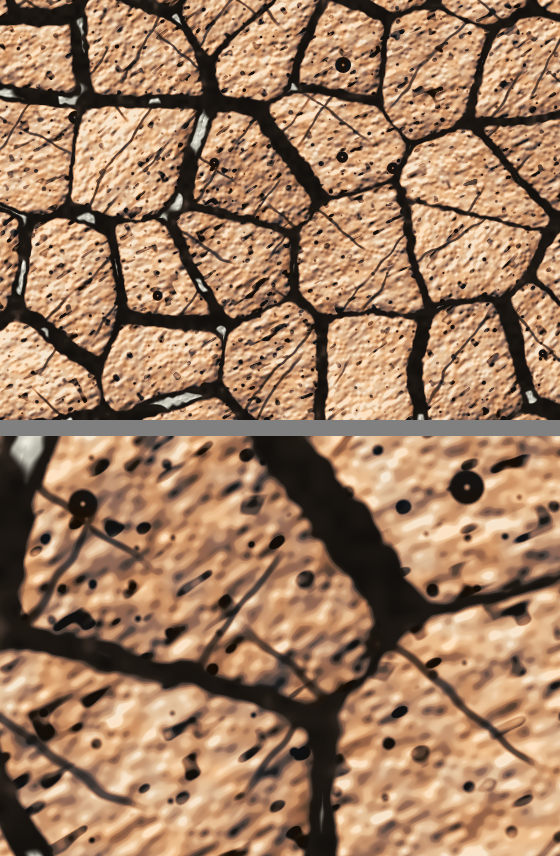
Top, the full canvas; bottom, a detail of the centre.
Reproduce this texture procedurally as a WebGL 2 fragment shader.

```glsl
#version 300 es
precision highp float;

uniform vec2 u_resolution;
out vec4 fragColor;

vec2 hash2(vec2 p) {
  vec3 q = fract(p.xyx * vec3(0.1031, 0.1030, 0.0973));
  q += dot(q, q.yzx + 33.33);
  return fract((q.xx + q.yz) * q.zy);
}

float noise(vec2 p) {
  vec2 i = floor(p), f = fract(p);
  f = f * f * (3.0 - 2.0 * f);
  float low = mix(hash2(i).x, hash2(i + vec2(1, 0)).x, f.x);
  float high = mix(hash2(i + vec2(0, 1)).x, hash2(i + vec2(1, 1)).x, f.x);
  return mix(low, high, f.y);
}

vec2 site(vec2 cell) { return cell + 0.12 + 0.76 * hash2(cell + 17.0); }

// Rounded distance to the grain border (x) and outward direction (yz)
vec3 grainBorder(vec2 p, out vec2 id) {
  vec2 base = floor(p);
  float nearest = 9.0;
  for (int k = 0; k < 9; k++) {
    vec2 cell = base + vec2(k % 3 - 1, k / 3 - 1);
    float d = distance(p, site(cell));
    if (d < nearest) { nearest = d; id = cell; }
  }
  vec2 own = site(id), outward = vec2(0);
  float sum = 1e-9;
  for (int k = 0; k < 25; k++) {
    vec2 cell = id + vec2(k % 5 - 2, k / 5 - 2);
    if (cell == id) continue;
    vec2 other = site(cell), dir = normalize(other - own);
    float h = hash2(id + cell + 5.0).x;
    float gap = mix(0.010, 0.088, h * h);
    float weight = exp(-32.0 * (dot(0.5 * (own + other) - p, dir) - gap));
    sum += weight;
    outward += weight * dir;
  }
  return vec3(-log(sum) / 32.0, outward / sum);
}

float grit(vec2 p) {
  return 0.6 * noise(p * vec2(48, 88)) + 0.4 * noise(p * vec2(110, 160) + 31.0);
}

// Round holes scattered on a jittered grid; x is darkness, y is glint
vec2 pits(vec2 p, float scale, float share, float radius) {
  vec2 cell = floor(p * scale), h = hash2(cell + scale);
  vec2 q = fract(p * scale) - 0.3 - 0.4 * hash2(cell + 71.0);
  float r = radius * mix(0.4, 1.0, h.y * h.y), soft = scale * 0.002;
  float here = step(h.x, share);
  return here * vec2(smoothstep(r + soft, r - soft, length(q)),
                     smoothstep(0.3 * r, 0.0, length(q)));
}

// Dark straight cracks crossing one grain
float cracks(vec2 fromSite, vec2 id, vec2 p) {
  float dark = 0.0;
  for (int k = 0; k < 3; k++) {
    vec2 h = hash2(id * 3.0 + float(k) * 11.0 + 2.0);
    float a = (k == 1 ? -0.75 : 0.8) + (h.x - 0.5) * 0.6;
    float off = (h.y - 0.5) * 0.75 + 0.03 * (noise(p * 14.0) - 0.5);
    float d = abs(dot(fromSite, vec2(-sin(a), cos(a))) - off);
    float broken = smoothstep(0.3, 0.55, noise(p * 9.0 + h * 40.0));
    dark = max(dark, step(0.3, h.x) * broken * smoothstep(0.022, 0.004, d));
  }
  return dark;
}

vec3 ramp(float t) {
  vec3 c = mix(vec3(0.07, 0.055, 0.045), vec3(0.11, 0.09, 0.07), smoothstep(0.0, 0.10, t));
  c = mix(c, vec3(0.33, 0.26, 0.22), smoothstep(0.10, 0.25, t));
  c = mix(c, vec3(0.58, 0.40, 0.31), smoothstep(0.25, 0.40, t));
  c = mix(c, vec3(0.79, 0.58, 0.42), smoothstep(0.40, 0.56, t));
  c = mix(c, vec3(0.91, 0.75, 0.58), smoothstep(0.56, 0.76, t));
  return mix(c, vec3(0.98, 0.89, 0.78), smoothstep(0.76, 0.94, t));
}

void main() {
  vec2 p = gl_FragCoord.xy / u_resolution.y;

  // Grain outline with wavy and ragged edges
  vec2 warp = vec2(noise(p * 8.0), noise(p * 8.0 + 50.0)) - 0.5;
  vec2 fray = vec2(noise(p * 42.0 + 9.0), noise(p * 42.0 + 90.0)) - 0.5;
  vec2 g = (p + 0.025 * warp + 0.007 * fray) * 4.1 + 3.0, id;
  vec3 border = grainBorder(g, id);
  float d = border.x + 0.02 * (noise(p * 90.0) - 0.5);
  float inside = smoothstep(-0.008, 0.022, d);

  // Striated relief lit from the upper left
  float a = 0.6 + 0.5 * (hash2(id).x - 0.5);
  vec2 r = mat2(cos(a), -sin(a), sin(a), cos(a)) * p;
  float relief = grit(r) - grit(r + vec2(0.0, 0.007));
  float tone = 0.69 + 0.85 * relief;
  tone += 0.22 * (noise(r * vec2(10, 55)) - 0.5) + 0.22 * (noise(p * 7.0) - 0.5);
  tone += 0.10 * (hash2(id + 8.0).y - 0.5);

  // Bright rim towards the light, brown rim away from it
  float facing = dot(border.yz, vec2(-0.75, 0.65));
  tone += (0.26 * facing - 0.12) * exp(-14.0 * max(d, 0.0));

  // Specks, holes and cracks
  float speck = smoothstep(0.26, 0.12, noise(r * vec2(50, 85) + 200.0));
  vec2 large = pits(p, 9.0, 0.13, 0.2), fine = pits(p, 30.0, 0.33, 0.15);
  tone -= 0.42 * speck + 0.5 * fine.x;
  tone = mix(tone, 0.12, 0.85 * cracks(g - site(id), id, p));
  tone = mix(tone, 0.04, large.x) + 0.5 * large.y;

  // Dark cement with a few pale fragments
  float cement = 0.02 + 0.2 * noise(p * 70.0) * noise(p * 25.0);
  vec3 color = ramp(mix(cement, tone, inside));
  float chip = smoothstep(0.74, 0.82, noise(p * 19.0 + 4.0)) * smoothstep(-0.025, -0.05, d);
  color = mix(color, vec3(0.80, 0.79, 0.74) + 0.5 * relief, chip);

  // Faint colour fringes
  color += inside * 0.09 * (noise(p * 60.0 + 300.0) - 0.5) * vec3(0.5, -0.3, -1.0);
  fragColor = vec4(clamp(color, 0.0, 1.0), 1.0);
}
```
